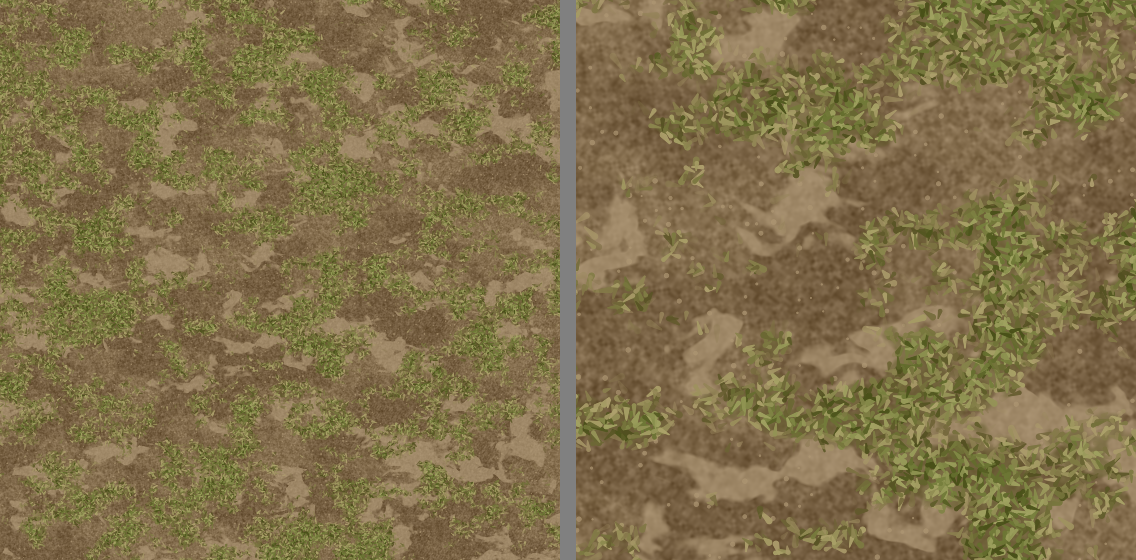
Left, the full canvas; right, a detail of the centre.
A WebGL 2 fragment shader for this texture:

```glsl
#version 300 es
precision highp float;

uniform vec2 u_resolution;
out vec4 fragColor;

float hash(vec2 p) {
    return fract(sin(dot(p, vec2(127.1, 311.7))) * 43758.5453);
}

float noise(vec2 p) {
    vec2 i = floor(p), f = fract(p);
    f = f * f * (3.0 - 2.0 * f);
    return mix(mix(hash(i), hash(i + vec2(1, 0)), f.x),
               mix(hash(i + vec2(0, 1)), hash(i + vec2(1, 1)), f.x), f.y);
}

float fbm(vec2 p) {
    float sum = 0.0, weight = 0.5, total = 0.0;
    for (int i = 0; i < 4; i++) {
        sum += weight * noise(p);
        total += weight;
        p = mat2(1.6, 1.2, -1.2, 1.6) * p + 17.3;
        weight *= 0.68;
    }
    return sum / total;
}

// Small ragged clumps, gathered loosely into wider areas
float grassDensity(vec2 uv) {
    return fbm(uv * vec2(21, 27) + 3.7) + 0.13 * (noise(uv * vec2(7, 9) + 40.0) - 0.5);
}

// Fine uneven grain, turned off the axes
float grain(vec2 uv, float scale) {
    vec2 p = mat2(0.8, 0.6, -0.6, 0.8) * uv * scale;
    return noise(p) + noise(p.yx * 1.7 + 23.0) - 1.0;
}

vec3 soilColor(vec2 uv) {
    float dryness = smoothstep(0.38, 0.68, fbm(uv * vec2(12, 17) + 61.0));
    vec3 color = mix(vec3(0.455, 0.365, 0.25), vec3(0.53, 0.44, 0.315), dryness);
    return color + 0.10 * grain(uv, 290.0) + 0.03 * grain(uv, 120.0);
}

// Pale sand with soft, crumbling borders
float sandMask(vec2 uv) {
    vec2 warp = vec2(noise(uv * 40.0), noise(uv * 40.0 + 31.0)) - 0.5;
    float height = fbm(uv * vec2(17, 26) + warp * 0.5 + 90.0);
    height += 0.12 * (noise(uv * 5.0 + 12.0) - 0.5) + 0.02 * grain(uv, 170.0);
    return smoothstep(0.56, 0.64, height);
}

// Scattered light crumbs
float pebbleMask(vec2 uv, float pixel) {
    vec2 p = uv * 130.0, cell = floor(p);
    vec2 center = 0.3 + 0.4 * vec2(hash(cell + 5.1), hash(cell + 8.3));
    float radius = 0.08 + 0.14 * hash(cell + 2.9);
    float edge = 65.0 * pixel;
    float dist = length(fract(p) - center) - radius;
    return step(0.85, hash(cell + 1.7)) * (1.0 - smoothstep(-edge, edge, dist));
}

// One layer of short blades that grow where the density is high
vec3 addBlades(vec3 color, vec2 uv, float scale, float seed, float pixel) {
    vec2 p = uv * scale;
    float edge = 0.55 * scale * pixel;
    for (int y = -1; y <= 1; y++) {
        for (int x = -1; x <= 1; x++) {
            vec2 cell = floor(p) + vec2(x, y);
            vec2 key = cell + seed;
            vec2 root = cell + vec2(hash(key), hash(key + 4.3));
            float density = grassDensity(root / scale) + 0.11 * (hash(key + 7.7) - 0.5);
            float grown = smoothstep(0.505, 0.55, density);

            float angle = 6.2832 * hash(key + 2.1);
            vec2 direction = vec2(cos(angle), sin(angle));
            float halfLength = 0.25 + 0.5 * hash(key + 5.9);
            vec2 d = p - root;
            float along = clamp(dot(d, direction), -halfLength, halfLength);
            float taper = 0.20 - 0.10 * along / halfLength;
            float dist = length(d - along * direction) - taper;
            float cover = grown * (1.0 - smoothstep(-edge, edge, dist));

            float tone = hash(key + 9.2);
            vec3 blade = mix(vec3(0.33, 0.31, 0.13), vec3(0.47, 0.46, 0.24), smoothstep(0.0, 0.4, tone));
            blade = mix(blade, vec3(0.68, 0.64, 0.42), smoothstep(0.35, 1.0, tone));
            vec3 straw = mix(vec3(0.47, 0.41, 0.24), vec3(0.70, 0.62, 0.45), tone);
            blade = mix(straw, blade, smoothstep(0.50, 0.60, density));
            blade += vec3(-0.05, 0.0, -0.04) * smoothstep(0.58, 0.72, density);
            color = mix(color, blade, 0.95 * cover);
        }
    }
    return color;
}

void main() {
    float pixel = 1.0 / min(u_resolution.x, u_resolution.y);
    vec2 uv = gl_FragCoord.xy * pixel;

    // Bare ground
    vec3 color = soilColor(uv);
    vec3 sand = vec3(0.65, 0.56, 0.43) + 0.05 * grain(uv, 260.0);
    color = mix(color, sand, 0.85 * sandMask(uv));
    color = mix(color, vec3(0.68, 0.59, 0.45), 0.7 * pebbleMask(uv, pixel));

    // Shaded moss below the blades
    float moss = smoothstep(0.51, 0.60, grassDensity(uv) + 0.03 * grain(uv, 150.0));
    color = mix(color, vec3(0.41, 0.375, 0.195), 0.6 * moss);

    // Grass
    color = addBlades(color, uv, 150.0, 13.0, pixel);
    color = addBlades(color, uv, 215.0, 57.0, pixel);
    fragColor = vec4(color, 1.0);
}
```
